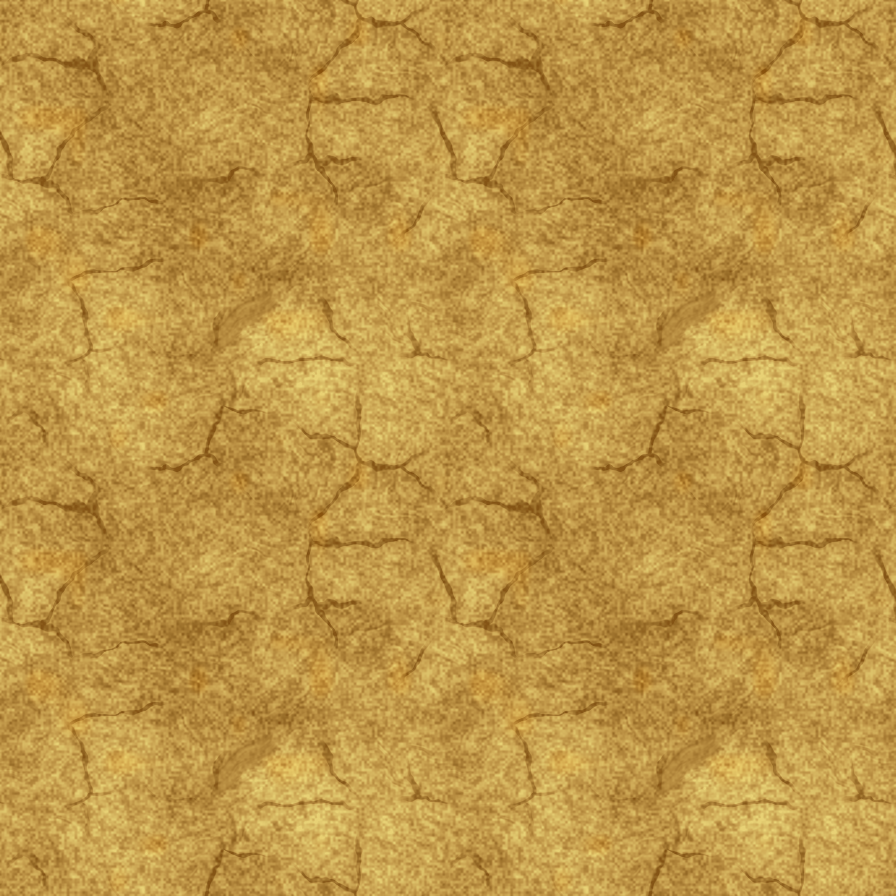
Write a WebGL 2 fragment shader that draws this texture.

```glsl
#version 300 es
precision highp float;
// Ochre plaster wall of cracked stones, a tile repeated about twice each way.
// Wrapped cellular noise gives stones and cracks; brushed streaks, mottling
// and grain set one tone value, which is then mapped to golden colours.
uniform vec2 u_resolution;
out vec4 fragColor;

const float TAU = 6.2831853;

vec2 hash2(vec2 p) {
  vec3 q = fract(p.xyx * vec3(0.1031, 0.1030, 0.0973));
  q += dot(q, q.yzx + 33.33);
  return fract((q.xx + q.yz) * q.zy);
}

// Value noise that wraps after a whole number of cells.
float noise(vec2 p, vec2 period) {
  vec2 i = floor(p), f = fract(p);
  f = f * f * (3.0 - 2.0 * f);
  vec2 a = mod(i, period), b = mod(i + 1.0, period);
  return mix(mix(hash2(a).x, hash2(vec2(b.x, a.y)).x, f.x),
             mix(hash2(vec2(a.x, b.y)).x, hash2(b).x, f.x), f.y);
}

float tileNoise(vec2 t, float cells) {
  return noise(t * cells + 0.37 * cells, vec2(cells));
}

float mottle(vec2 t, float cells) {
  float sum = 0.0, weight = 0.5;
  for (int i = 0; i < 4; i++) {
    sum += weight * (tileNoise(t, cells) - 0.5);
    cells *= 2.0;
    weight *= 0.6;
  }
  return sum;
}

vec2 stoneCentre(vec2 cell, vec2 grid) {
  return cell + 0.5 + 0.8 * (hash2(mod(cell, grid) + 7.0) - 0.5);
}

// Distance to the nearest stone border; also the stone's id and local position.
float stoneEdge(vec2 p, vec2 grid, out vec2 id, out vec2 local) {
  vec2 base = floor(p), nearest = base;
  float best = 9.0;
  local = vec2(0.0);
  for (int y = -1; y <= 1; y++)
    for (int x = -1; x <= 1; x++) {
      vec2 cell = base + vec2(x, y);
      vec2 d = p - stoneCentre(cell, grid);
      if (dot(d, d) < best) { best = dot(d, d); nearest = cell; local = d; }
    }
  id = mod(nearest, grid);
  float edge = 9.0;
  for (int y = -2; y <= 2; y++)
    for (int x = -2; x <= 2; x++) {
      if (x == 0 && y == 0) continue;
      vec2 d = p - stoneCentre(nearest + vec2(x, y), grid);
      edge = min(edge, dot(0.5 * (local + d), normalize(d - local)));
    }
  return max(edge, 0.0);
}

// Curved brush marks whose direction differs on each stone.
float brushed(vec2 local, vec2 id) {
  float a = TAU * hash2(id + 31.0).x;
  vec2 q = mat2(cos(a), -sin(a), sin(a), cos(a)) * local;
  q.y += 0.6 * q.x * q.x + 0.06 * sin(9.0 * q.x);
  return noise(q * vec2(5.0, 26.0) + id * 17.0, vec2(256.0)) - 0.5;
}

// Slanted wooden splinter pressed into the plaster: x coverage, y shade.
vec2 splinter(vec2 t, float aa) {
  vec2 d = t - vec2(0.525, 0.73);
  vec2 q = vec2(dot(d, vec2(0.78, -0.62)), dot(d, vec2(0.62, 0.78)));
  q.y += 0.006 * sin(q.x * 50.0);
  vec2 outside = abs(q) - vec2(0.105, 0.024);
  float cover = 1.0 - smoothstep(-0.004 - aa, 0.004 + aa, max(outside.x, outside.y));
  cover *= smoothstep(-0.13, -0.01, q.x);
  float fibre = noise(q * vec2(18.0, 190.0) + 64.0, vec2(256.0));
  float rim = smoothstep(0.013, 0.022, abs(q.y));
  return vec2(cover, 0.34 - 0.3 * fibre - 0.2 * rim);
}

// Row of short dark gouges beneath the splinter.
float gouges(vec2 t) {
  float shade = 0.0;
  for (int i = 0; i < 6; i++) {
    float k = float(i);
    vec2 d = t - vec2(0.53 + 0.034 * k, 0.87 + 0.025 * sin(k * 2.3));
    d.x -= 0.35 * sin(k * 1.7) * d.y;
    shade = max(shade, 1.0 - smoothstep(0.3, 1.1, length(d / vec2(0.011, 0.035))));
  }
  return shade;
}

void main() {
  vec2 uv = gl_FragCoord.xy / u_resolution;
  vec2 t = fract(vec2(uv.x, 1.0 - uv.y) * 2.02);
  float aa = 2.02 / min(u_resolution.x, u_resolution.y);

  // Stones with ragged outlines.
  vec2 grid = vec2(4.0, 5.0), id, local;
  vec2 warp = 0.06 * vec2(mottle(t, 10.0), mottle(t + 0.43, 10.0));
  warp += 0.012 * sin(TAU * (2.0 * t.yx + t));
  float edge = stoneEdge((t + warp) * grid, grid, id, local);

  // Broken cracks, stronger in the upper part of the tile.
  float upper = 0.5 - 0.5 * sin(TAU * (t.y - 0.47));
  float strength = smoothstep(0.36, 0.66, tileNoise(t, 9.0) + 0.22 * upper - 0.06);
  float width = 0.008 + 0.022 * tileNoise(t, 24.0);
  float crack = strength * (1.0 - smoothstep(width - 3.0 * aa, width + 5.0 * aa, edge));
  float halo = exp(-edge * 11.0) * (0.25 + 0.75 * strength);

  // Tone: stone tint, light band, mottling, brush marks and grain.
  float tone = 0.55 + 0.2 * (hash2(id + 3.0).y - 0.5) * smoothstep(0.0, 0.08, edge);
  tone += 0.08 * sin(TAU * (t.y - 0.45)) + 0.75 * mottle(t, 5.0);
  tone += 0.36 * brushed(local, id) * smoothstep(0.0, 0.16, edge);
  tone += 0.6 * (tileNoise(t, 170.0) - 0.5) + 0.34 * (tileNoise(t, 84.0) - 0.5);
  tone -= 0.16 * halo + 0.45 * crack;
  vec2 wood = splinter(t + 0.2 * warp, aa);
  tone = mix(tone, wood.y + 0.3 * (tone - 0.3), 0.85 * wood.x);
  tone -= 0.36 * gouges(t + warp) * (0.4 + 0.6 * tileNoise(t, 40.0));
  tone = clamp(tone, -0.3, 1.15);

  // Golden ramp with slightly warmer middle tones and faint orange stains.
  vec3 gold = mix(vec3(0.60, 0.43, 0.16), vec3(0.87, 0.77, 0.42), tone);
  gold.r += 0.1 * max(tone * (1.0 - tone), 0.0);
  gold += vec3(0.02, -0.01, -0.04) * smoothstep(0.72, 0.95, tileNoise(t, 11.0));
  fragColor = vec4(gold, 1.0);
}
```
